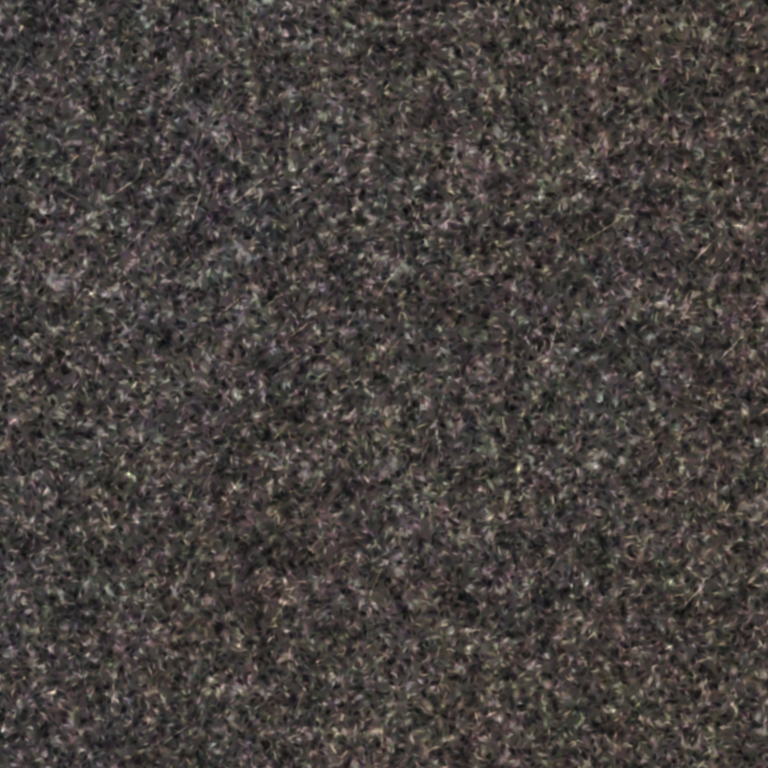
Give the GLSL for this texture, as a WebGL 1 fragment shader.

```glsl
precision highp float;
// Dark, matted ground of short tangled fibres with scattered straw flecks.
// Cellular noise: every grid cell drops one soft, randomly turned ellipse.
// The layers add up as log exposure, so tones skew towards bright glints.

uniform vec2 u_resolution;

const vec3 BASE_COLOR = vec3(0.262, 0.241, 0.231);
const vec3 WARM_TINT = vec3(1.03, 1.00, 0.94);   // cools the darks, warms the lights
const vec3 STRAW_TINT = vec3(1.06, 0.97, 0.78);
const vec3 DRIFT_TINT = vec3(0.04, 0.005, -0.05);

const float FIBRE_GAIN = 0.60;
const float PATCH_GAIN = 0.17;
const float FLECK_GAIN = 0.85;
const float STRAND_GAIN = 0.60;
const float FIBRE_HUE = 0.045;
const float PATCH_HUE = 0.025;

const float ANY_ANGLE = 3.14159;
const float LEAN = 1.05;                         // usual slope of the straw

vec3 hash3(vec3 q) {
  q = fract(q * vec3(0.1031, 0.1030, 0.0973));
  q += dot(q, q.yxz + 33.33);
  return fract((q.xxy + q.yxx) * q.zyx);
}

// Sum of soft ellipses, one per cell; size holds half length and half width
// in cells, range the lowest and highest strength, spread the angle variety.
// Returns strength in x and a random hue offset in yzw.
vec4 fibres(vec2 p, float cells, vec2 size, vec2 range, float share,
            float spread, float seed) {
  vec2 g = p * cells;
  vec2 home = floor(g);
  float pixel = cells / min(u_resolution.x, u_resolution.y);
  vec2 extent = max(size, vec2(1.2 * pixel));
  vec4 sum = vec4(0.0);
  for (int j = -1; j <= 1; j++) {
    for (int i = -1; i <= 1; i++) {
      vec2 cell = home + vec2(float(i), float(j));
      vec3 place = hash3(vec3(cell + 7.0, seed));
      vec3 look = hash3(vec3(cell + 61.0, seed + 19.0));
      float angle = LEAN + (place.z - 0.5) * spread;
      vec2 axis = vec2(cos(angle), sin(angle));
      vec2 d = g - cell - place.xy;
      vec2 local = vec2(dot(d, axis), dot(d, vec2(-axis.y, axis.x)));
      // A slight bend keeps the fibres from looking ruled
      local.y += (look.z - 0.5) * 0.4 * local.x * local.x;
      local /= extent;
      float body = max(0.0, 1.0 - dot(local, local));
      body *= body * step(look.x, share);
      vec3 hue = cos(6.28318 * (look.z + vec3(0.0, 0.33, 0.67)));
      sum += body * vec4(mix(range.x, range.y, look.y), hue);
    }
  }
  return sum;
}

void main() {
  vec2 p = gl_FragCoord.xy / min(u_resolution.x, u_resolution.y);
  vec2 signedRange = vec2(-1.0, 1.0);

  // Tangled fibres at three sizes, wide enough to leave no bare gaps
  vec2 fibre = vec2(0.85, 0.46);
  vec4 tangle = fibres(p, 66.0, fibre, signedRange, 1.0, ANY_ANGLE, 3.0)
              + fibres(p, 94.0, fibre, signedRange, 1.0, ANY_ANGLE, 11.0)
              + fibres(p, 131.0, fibre, signedRange, 1.0, ANY_ANGLE, 23.0);

  // Soft light and dark clumps
  vec2 clump = vec2(0.90, 0.75);
  vec4 patches = 0.6 * fibres(p, 14.0, clump, signedRange, 1.0, ANY_ANGLE, 37.0)
               + fibres(p, 36.0, clump, signedRange, 1.0, ANY_ANGLE, 41.0);

  // Sparse pale flecks and a few long thin strands
  float flecks = fibres(p, 46.0, vec2(0.44, 0.16), vec2(0.15, 1.0),
                        0.28, 2.4, 53.0).x;
  float strands = fibres(p, 13.0, vec2(0.48, 0.042), vec2(0.4, 1.0),
                         0.20, 1.0, 67.0).x;

  // Broad drift from cool on the left to warm on the right
  float drift = p.x - 0.5 + 0.25 * sin(5.0 * p.y + 3.0 * p.x)
              + 0.15 * sin(11.0 * p.x - 7.0 * p.y);

  vec3 exposure = WARM_TINT * (FIBRE_GAIN * tangle.x + PATCH_GAIN * patches.x)
                + FIBRE_HUE * tangle.yzw + PATCH_HUE * patches.yzw
                + STRAW_TINT * (FLECK_GAIN * flecks + STRAND_GAIN * strands)
                + DRIFT_TINT * drift;
  vec3 color = BASE_COLOR * exp(exposure);

  // Roll off the brightest glints
  color = min(color, 0.45 + 0.5 * (color - 0.45));
  gl_FragColor = vec4(clamp(color, 0.0, 1.0), 1.0);
}
```
